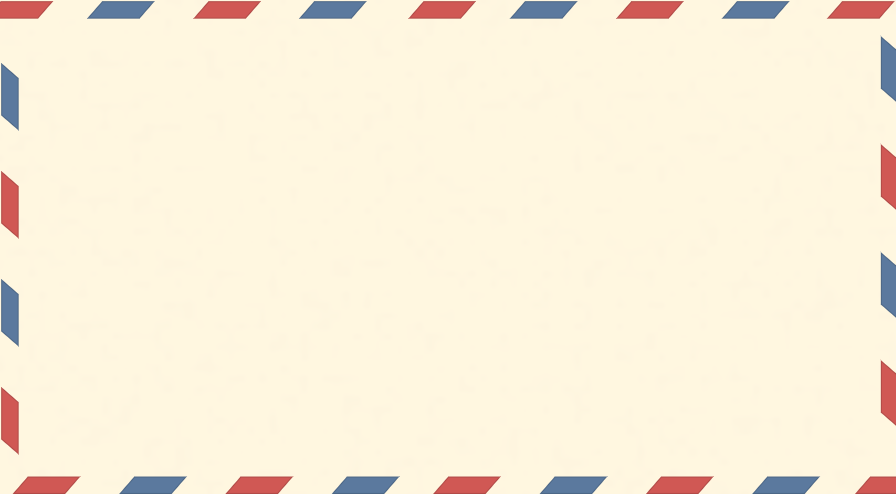
A Shadertoy shader for this background:

```glsl
#define PAGE vec2(768.0, 424.0)
#define PAPER vec3(1.0, 0.967, 0.88)
#define RED vec3(0.815, 0.345, 0.33)
#define BLUE vec3(0.355, 0.475, 0.62)
#define BAND_DEPTH 15.0
#define STRIPE_LENGTH 45.0
#define SLANT 0.87
#define OUTLINE_SHADE 0.15
#define GRAIN 0.006

float hash(vec2 p) {
    return fract(sin(dot(p, vec2(127.1, 311.7))) * 43758.5453);
}

float valueNoise(vec2 p) {
    vec2 cell = floor(p), f = fract(p);
    f = f * f * (3.0 - 2.0 * f);
    float low = mix(hash(cell), hash(cell + vec2(1, 0)), f.x);
    float high = mix(hash(cell + vec2(0, 1)), hash(cell + vec2(1, 1)), f.x);
    return mix(low, high, f.y);
}

// Signed distance to a slanted stripe; q.x runs along the band, q.y across it
float stripeDistance(vec2 q, float start) {
    float along = abs(q.x - SLANT * q.y - start - 0.5 * STRIPE_LENGTH) - 0.5 * STRIPE_LENGTH;
    float across = abs(q.y - 0.5 * BAND_DEPTH) - 0.5 * BAND_DEPTH;
    return max(along / sqrt(1.0 + SLANT * SLANT), across);
}

// Paints alternating stripes; nudge gives the uneven spacing of each group of four
void paintBand(inout vec3 color, vec2 q, float start, float pitch, int count,
               vec4 nudge, vec3 evenInk, vec3 oddInk, float pixel) {
    for (int k = 0; k < count; k++) {
        float shift = k < 8 ? nudge[k % 4] : 0.0;
        float d = stripeDistance(q, start + pitch * float(k) + shift);
        vec3 ink = k % 2 == 0 ? evenInk : oddInk;
        ink *= 1.0 - OUTLINE_SHADE * smoothstep(-1.5, -0.3, d);
        color = mix(color, ink, clamp(0.5 - d / pixel, 0.0, 1.0));
    }
}

void mainImage(out vec4 fragColor, in vec2 fragCoord) {
    vec2 p = fragCoord / iResolution.xy * PAGE;
    float pixel = PAGE.y / iResolution.y;
    float down = PAGE.y - p.y;

    // Paper with a faint mottle
    vec3 color = PAPER - GRAIN * smoothstep(0.6, 1.0, valueNoise(p / 9.0));

    // Top and bottom bands
    paintBand(color, vec2(p.x, 16.0 - down), -16.0, 90.6, 9,
              vec4(3.6, 0.0, 0.5, 0.5), RED, BLUE, pixel);
    paintBand(color, p, 12.0, 90.1, 9,
              vec4(-1.2, 0.0, 1.0, 2.0), RED, BLUE, pixel);

    // Left and right bands
    paintBand(color, vec2(down, p.x - 1.0), 54.0, 92.7, 4,
              vec4(0.0), BLUE, RED, pixel);
    paintBand(color, vec2(down, p.x - 755.0), 31.0, 92.7, 4,
              vec4(0.0), BLUE, RED, pixel);

    fragColor = vec4(color, 1.0);
}
```
